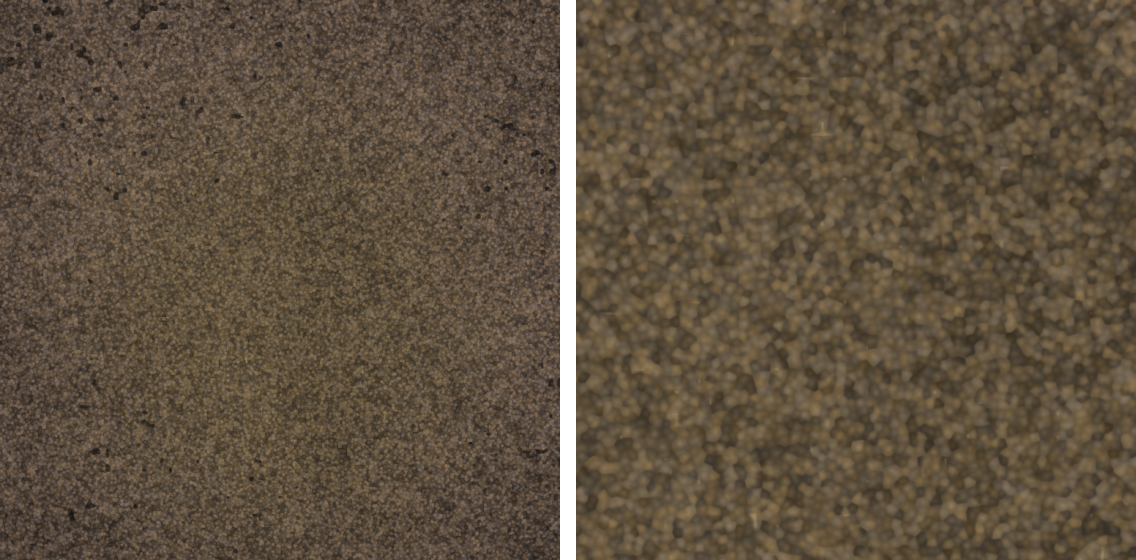
Left: the whole. Right: its middle third, enlarged.
Write a Shadertoy shader that draws this texture.

```glsl
// Fine brown sandy soil with soft grains, clustered dark pits and an olive centre.

const vec3 OLIVE_SOIL = vec3(0.372, 0.317, 0.236);
const vec3 MAUVE_SOIL = vec3(0.378, 0.317, 0.269);
const vec3 PIT_SHADE = vec3(0.48, 0.49, 0.51);
const float GRAINS_ACROSS = 205.0;

float hash(vec2 p) {
    vec3 q = fract(vec3(p.xyx) * 0.1031);
    q += dot(q, q.yzx + 33.33);
    return fract((q.x + q.y) * q.z);
}

vec3 hash3(vec2 p) {
    return vec3(hash(p), hash(p + 57.3), hash(p + 131.7));
}

float valueNoise(vec2 p) {
    vec2 cell = floor(p);
    vec2 f = fract(p);
    f = f * f * (3.0 - 2.0 * f);
    float low = mix(hash(cell), hash(cell + vec2(1.0, 0.0)), f.x);
    float high = mix(hash(cell + vec2(0.0, 1.0)), hash(cell + 1.0), f.x);
    return mix(low, high, f.y);
}

float fbm(vec2 p) {
    float sum = 0.0;
    float weight = 0.5;
    for (int i = 0; i < 4; i++) {
        sum += weight * valueNoise(p);
        p = mat2(0.8, 0.6, -0.6, 0.8) * p * 2.03 + 17.1;
        weight *= 0.5;
    }
    return sum / 0.9375;
}

// Blended scattered grains: x = tone, y = hue shift, z = coverage.
vec3 softGrains(vec2 p, float sharpness) {
    vec2 cell = floor(p);
    vec2 blend = vec2(0.0);
    float coverage = 0.0;
    for (int y = -1; y <= 1; y++) {
        for (int x = -1; x <= 1; x++) {
            vec2 id = cell + vec2(x, y);
            vec3 rnd = hash3(id + 11.0);
            vec2 toGrain = id + rnd.xy - p;
            float weight = exp(-sharpness * dot(toGrain, toGrain));
            blend += weight * vec2(rnd.z, hash(id + 211.9));
            coverage += weight;
        }
    }
    return vec3(blend / max(coverage, 0.0001) - 0.5, coverage);
}

// Small ragged holes that appear only where the cluster mask is high.
float pitMask(vec2 p, float cluster) {
    float crumbs = 0.65 * valueNoise(p * 62.0) + 0.35 * valueNoise(p * 125.0 + 9.0);
    float threshold = 0.92 - 0.25 * cluster;
    return smoothstep(threshold, threshold + 0.13, crumbs);
}

void mainImage(out vec4 fragColor, in vec2 fragCoord) {
    vec2 uv = fragCoord / iResolution.xy;
    vec2 p = uv * vec2(iResolution.x / iResolution.y, 1.0);

    // Broad tint and light falloff
    float radius = length((uv - vec2(0.5, 0.42)) * vec2(1.0, 0.9));
    float outer = smoothstep(0.12, 0.55, radius);
    vec3 color = mix(OLIVE_SOIL, MAUVE_SOIL, outer);
    float corner = length(uv - vec2(0.53, 0.54));
    float light = 1.0 - 0.2 * smoothstep(0.3, 0.75, corner);
    light += 0.2 * (fbm(p * 5.0 + 3.0) - 0.5);

    // Grains and coarser crumbs
    vec3 grain = softGrains(p * GRAINS_ACROSS, 6.0);
    light += 0.58 * grain.x + 0.16 * (grain.z - 0.5);
    light += mix(0.18, 0.3, outer) * (valueNoise(p * 88.0 + 40.0) - 0.5);
    color *= max(light, 0.3);
    color *= 1.0 + grain.y * vec3(0.07, 0.0, -0.2);

    // Sparse pale grains
    float sparkle = smoothstep(0.93, 1.0, valueNoise(p * 150.0 + 71.0));
    color += sparkle * vec3(0.09, 0.085, 0.06);

    // Clustered pits
    float cluster = smoothstep(0.46, 0.7, fbm(p * 4.5 + 28.0));
    cluster *= mix(0.5, 1.0, outer);
    color *= mix(vec3(1.0), PIT_SHADE, pitMask(p, cluster));

    fragColor = vec4(clamp(color, 0.0, 1.0), 1.0);
}
```
